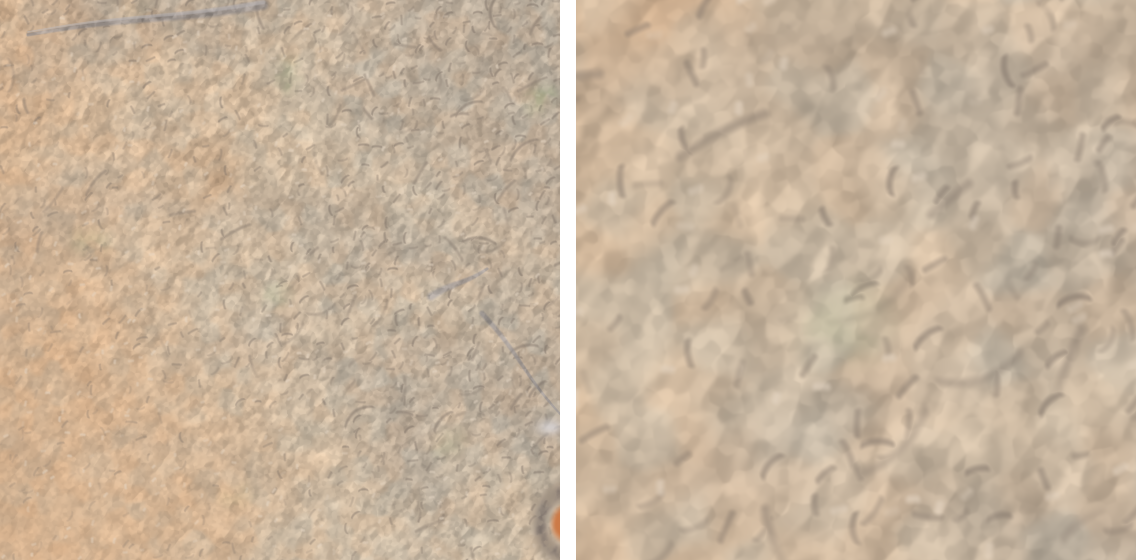
Left: the whole. Right: its middle third, enlarged.
This texture is drawn by a WebGL 2 fragment shader. Its source:

```glsl
#version 300 es
precision highp float;
// Dry sandy ground seen from above, with grit, grey litter, twigs and a little green.
uniform vec2 u_resolution;
out vec4 fragColor;

const vec3 ORANGE_SAND = vec3(0.830, 0.697, 0.565);
const vec3 PALE_SAND = vec3(0.800, 0.728, 0.637);
const vec3 GREY_LITTER = vec3(0.640, 0.597, 0.550);
const vec3 DARK_STALK = vec3(0.500, 0.450, 0.410);
const vec3 LIGHT_GRIT = vec3(0.900, 0.840, 0.770);
const vec3 TWIG_GREY = vec3(0.580, 0.560, 0.560);
const vec3 LEAF_GREEN = vec3(0.520, 0.600, 0.430);

vec2 hash2(vec2 p) {
  vec3 q = fract(p.xyx * vec3(0.1031, 0.1030, 0.0973));
  q += dot(q, q.yzx + 33.33);
  return fract((q.xx + q.yz) * q.zy);
}

vec2 rotate(vec2 p, float angle) {
  float c = cos(angle), s = sin(angle);
  return vec2(c * p.x + s * p.y, c * p.y - s * p.x);
}

// Layered, warped sines: broad drifts, about -1 to 1
float drift(vec2 p, float seed) {
  float sum = 0.0, weight = 0.5;
  p += seed;
  for (int i = 0; i < 6; i++) {
    p = rotate(p, 2.2) * 1.55 + seed;
    p += 0.7 * sin(p.yx * 0.8 + seed);
    sum += weight * sin(p.x) * cos(p.y * 0.9);
    weight *= 0.72;
  }
  return sum;
}

// Soft cellular noise: blended random cell values, -0.5 to 0.5
float mottle(vec2 p, float seed) {
  vec2 cell = floor(p), sum = vec2(0.0);
  for (int y = -1; y <= 1; y++)
    for (int x = -1; x <= 1; x++) {
      vec2 id = cell + vec2(x, y);
      vec2 d = id + hash2(id + seed) - p;
      float w = exp(-6.0 * dot(d, d));
      sum += w * vec2(hash2(id + seed + 71.0).x, 1.0);
    }
  return sum.x / sum.y - 0.5;
}

// Scattered bent strokes, one per occupied cell
float strokes(vec2 p, float lean, float spread, float halfLength, float width, float density, float seed) {
  vec2 cell = floor(p);
  float cover = 0.0;
  for (int y = -1; y <= 1; y++)
    for (int x = -1; x <= 1; x++) {
      vec2 id = cell + vec2(x, y);
      vec2 shape = hash2(id + seed + 31.0), pick = hash2(id + seed + 57.0);
      vec2 q = rotate(p - id - hash2(id + seed), lean + spread * (shape.x - 0.5));
      q.y += (shape.y - 0.5) * 1.6 * q.x * q.x;
      float reach = halfLength * (0.4 + 0.6 * pick.y);
      float d = length(vec2(max(abs(q.x) - reach, 0.0), q.y));
      float here = smoothstep(0.0, 0.15, density - pick.x);
      cover = max(cover, here * (0.5 + 0.5 * shape.y) * (1.0 - smoothstep(0.0, width, d)));
    }
  return cover;
}

// Single tapering twig from a to b
float twig(vec2 p, vec2 a, vec2 b, float width, float bend) {
  vec2 axis = b - a;
  float t = clamp(dot(p - a, axis) / dot(axis, axis), 0.0, 1.0);
  vec2 side = normalize(vec2(-axis.y, axis.x));
  float d = length(p - a - axis * t - side * bend * sin(t * 6.0));
  return 1.0 - smoothstep(0.3, 1.2, d / (width * (0.35 + 0.65 * t)));
}

float softSpot(vec2 p, vec2 centre, float radius) {
  vec2 d = (p - centre) / radius;
  return exp(-dot(d, d));
}

void main() {
  vec2 uv = gl_FragCoord.xy / u_resolution;

  // Broad colour: orange at lower left, paler and greyer to the upper right
  float paleness = uv.x * 0.95 + uv.y * 0.15 + 0.16 * drift(uv * 3.0, 1.7);
  vec3 color = mix(ORANGE_SAND, PALE_SAND, smoothstep(0.0, 0.65, paleness));
  float litter = smoothstep(0.0, 0.95, 0.65 * drift(uv * 4.0, 4.3) + 0.55 * (uv.x + 0.6 * uv.y) - 0.1);
  color = mix(color, GREY_LITTER, 0.45 * litter);
  color = mix(color, vec3(0.73, 0.59, 0.46), 0.5 * softSpot(uv, vec2(0.39, 0.68), 0.04));

  // Grit relief, smoother on the bare sand
  float rough = mix(0.55, 1.0, smoothstep(0.0, 0.6, uv.x * 0.6 + uv.y * 0.5));
  float grit = mottle(rotate(uv, 0.95) * vec2(58.0, 105.0), 3.0);
  grit += 0.6 * mottle(uv * 150.0, 11.0) + 0.45 * mottle(uv * 28.0, 23.0);
  color *= 1.0 + 0.19 * rough * grit;
  color += vec3(0.035, -0.004, -0.03) * mottle(uv * 36.0, 41.0);

  // Stalks and pale chips, denser in the litter
  float fine = strokes(uv * 44.0, 0.95, 2.2, 0.38, 0.17, 0.28 + 0.45 * litter, 5.0);
  float coarse = strokes(uv * 17.0, 1.0, 2.6, 0.5, 0.09, 0.12 + 0.4 * litter, 13.0);
  float chips = strokes(uv * 38.0, 0.8, 2.0, 0.12, 0.17, 0.38, 29.0);
  color = mix(color, DARK_STALK, rough * max(0.5 * fine, 0.48 * coarse));
  color = mix(color, LIGHT_GRIT, 0.55 * chips);

  // Sparse green tufts
  float tuft = strokes(uv * 7.0, 0.6, 3.0, 0.1, 0.26, 0.1 + 0.12 * uv.x, 19.0);
  color = mix(color, LEAF_GREEN, 0.45 * tuft * (0.7 + mottle(uv * 60.0, 8.0)));

  // Long twigs with a lit upper edge
  float branch = twig(uv, vec2(0.05, 0.938), vec2(0.47, 0.992), 0.011, 0.003);
  branch = max(branch, twig(uv, vec2(1.01, 0.25), vec2(0.86, 0.44), 0.006, 0.003));
  branch = max(branch, twig(uv, vec2(0.87, 0.52), vec2(0.77, 0.47), 0.009, 0.002));
  float lit = twig(uv, vec2(0.05, 0.943), vec2(0.47, 0.997), 0.005, 0.003);
  color = mix(color, TWIG_GREY * (1.0 + 0.3 * grit), 0.7 * branch);
  color = mix(color, vec3(0.74, 0.72, 0.72), 0.5 * lit);

  // Weathered hollow at the lower right, with a rust centre
  float radius = length((uv - vec2(1.01, 0.065)) * vec2(1.0, 0.8));
  float rim = exp(-pow((radius - 0.045) / 0.014, 2.0));
  color = mix(color, vec3(0.45, 0.41, 0.39), rim * (0.6 + 0.5 * grit));
  color = mix(color, vec3(0.80, 0.48, 0.28), 1.0 - smoothstep(0.016, 0.032, radius));
  color = mix(color, vec3(0.84, 0.83, 0.84), 0.8 * softSpot(uv * vec2(0.6, 1.0), vec2(0.59, 0.237), 0.014));

  fragColor = vec4(clamp(color, 0.0, 1.0), 1.0);
}
```
